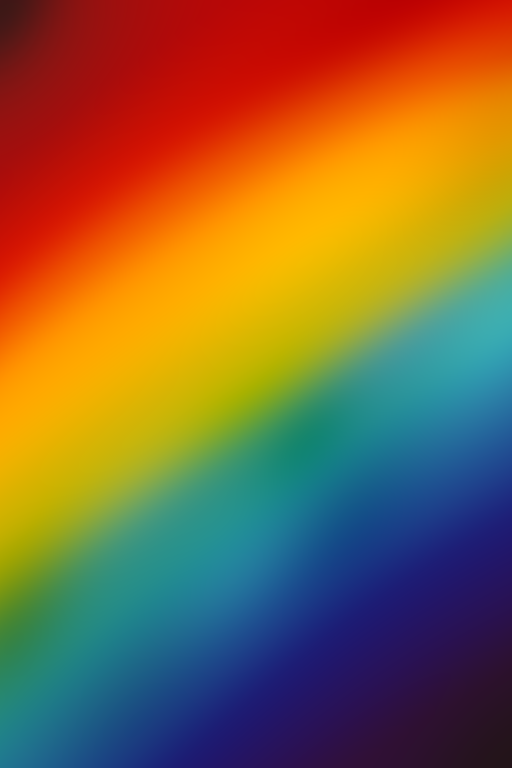
Give the GLSL for this background, as a WebGL 2 fragment shader.

```glsl
#version 300 es
precision highp float;
// A soft, defocused spectrum sweeping diagonally from red to dark violet.
// Three curves across the canvas bend a one-dimensional colour ramp, and
// slanted gaussian glows then shade it locally.

#define RED_STEP 0.07      // height of one ramp step above the red edge
#define VIOLET_STEP 0.10   // height of one ramp step below the indigo edge
#define GLOW_SLANT 0.40    // how far glows lean along the bands

uniform vec2 u_resolution;
out vec4 outColor;

const int LAST_STOP = 14;

// Spectrum stops, 0 to 255
const vec3 SPECTRUM[15] = vec3[15](
  vec3(188, 6, 6), vec3(200, 12, 3), vec3(220, 26, 1),
  vec3(240, 85, 0), vec3(255, 149, 0), vec3(251, 173, 0),
  vec3(221, 179, 2), vec3(175, 176, 18), vec3(66, 150, 112),
  vec3(36, 140, 144), vec3(34, 109, 150), vec3(31, 70, 141),
  vec3(30, 30, 118), vec3(41, 18, 88), vec3(50, 15, 58));

vec3 stopColor(int i) {
  return SPECTRUM[clamp(i, 0, LAST_STOP)];
}

// Catmull-Rom interpolation through the stops
vec3 spectrum(float u) {
  u = clamp(u, 0.0, float(LAST_STOP));
  int i = int(floor(u));
  float f = u - float(i);
  vec3 a = stopColor(i - 1), b = stopColor(i);
  vec3 c = stopColor(i + 1), d = stopColor(i + 2);
  return b + 0.5 * f * (c - a + f * (2.0 * a - 5.0 * b + 4.0 * c - d
       + f * (3.0 * (b - c) + d - a)));
}

// Position on the ramp, from the curved edges between colour bands
float bandCoordinate(vec2 p) {
  float x = p.x;
  float redEdge = 0.425 - 0.58 * x + 0.225 * x * x;
  float limeEdge = 0.72 - 0.44 * x;
  float indigoEdge = 1.25 - 0.80 * x + 0.225 * x * x;
  if (p.y < redEdge) return 3.0 + (p.y - redEdge) / RED_STEP;
  if (p.y < limeEdge) return 3.0 + 4.0 * (p.y - redEdge) / (limeEdge - redEdge);
  if (p.y < indigoEdge) return 7.0 + 5.0 * (p.y - limeEdge) / (indigoEdge - limeEdge);
  return 12.0 + (p.y - indigoEdge) / VIOLET_STEP;
}

// Gaussian tint leaning along the bands
vec3 glow(vec2 p, vec2 center, vec2 radius, vec3 tint) {
  vec2 e = p - center;
  e.y += GLOW_SLANT * e.x;
  e /= radius;
  return tint * exp(-dot(e, e));
}

void main() {
  // x runs right, y runs down, both from 0 to 1
  vec2 p = gl_FragCoord.xy / u_resolution;
  p.y = 1.0 - p.y;

  vec3 color = spectrum(bandCoordinate(p));

  // Dim corners and upper edge
  color += glow(p, vec2(0.00, 0.00), vec2(0.13, 0.09), vec3(-100, 8, 8));
  color += glow(p, vec2(0.05, 0.08), vec2(0.28, 0.15), vec3(-42, 14, 12));
  color += glow(p, vec2(0.80, 0.00), vec2(0.34, 0.08), vec3(-22, -14, 0));
  color += glow(p, vec2(1.00, 1.00), vec2(0.25, 0.14), vec3(-15, 5, -33));

  // Amber and yellow variation
  color += glow(p, vec2(1.02, 0.15), vec2(0.17, 0.12), vec3(-28, -23, 0));
  color += glow(p, vec2(0.60, 0.30), vec2(0.21, 0.10), vec3(3, 12, 0));

  // Hazy and deep greens
  color += glow(p, vec2(0.78, 0.43), vec2(0.17, 0.07), vec3(8, 0, 35));
  color += glow(p, vec2(0.28, 0.64), vec2(0.17, 0.07), vec3(5, 4, 22));
  color += glow(p, vec2(0.02, 0.81), vec2(0.13, 0.10), vec3(0, -17, -58));
  color += glow(p, vec2(0.48, 0.53), vec2(0.13, 0.06), vec3(-8, 0, -25));
  color += glow(p, vec2(0.60, 0.57), vec2(0.10, 0.06), vec3(-25, -12, -25));

  // Bright and deep blues
  color += glow(p, vec2(1.00, 0.41), vec2(0.18, 0.11), vec3(20, 30, 36));
  color += glow(p, vec2(0.47, 0.75), vec2(0.14, 0.08), vec3(4, 14, 12));
  color += glow(p, vec2(0.68, 0.67), vec2(0.14, 0.09), vec3(-14, -18, -14));
  color += glow(p, vec2(0.25, 0.91), vec2(0.20, 0.11), vec3(-6, -12, -18));

  outColor = vec4(clamp(color / 255.0, 0.0, 1.0), 1.0);
}
```
